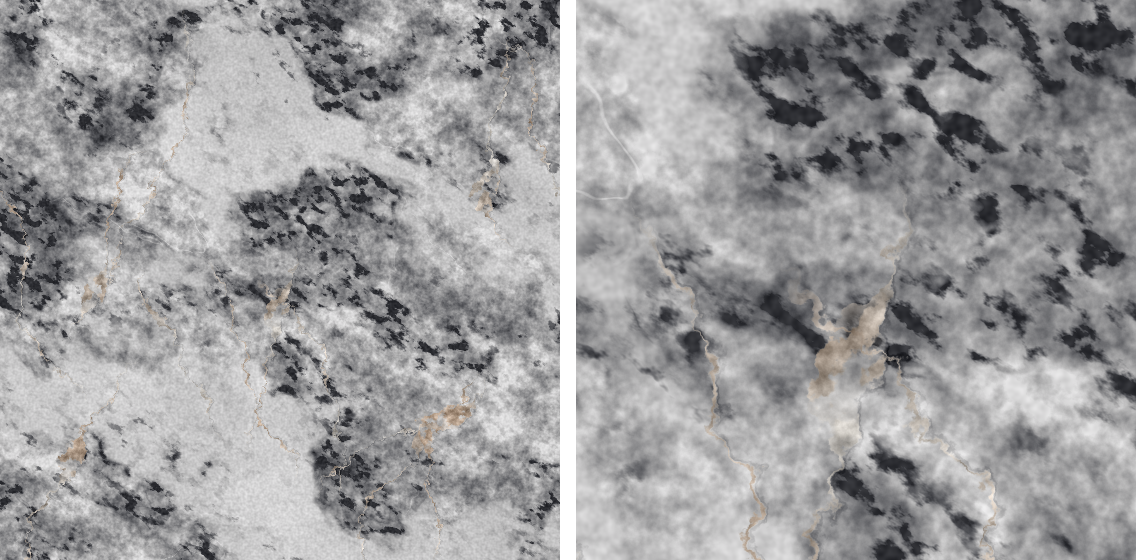
Left: the whole. Right: its middle third, enlarged.
Reproduce this texture procedurally as a WebGL 2 fragment shader.

```glsl
#version 300 es
precision highp float;

uniform vec2 u_resolution;
out vec4 fragColor;

#define CLOUD_SCALE 2.5
#define WARP 0.22
#define STREAK_ANGLE -0.55
#define STREAK_STRETCH 0.6
#define SPECK_SCALE 52.0
#define SPECK_DEPTH 0.52
#define BASE_TONE 0.645
#define POOL_TONE 0.815
#define VEIN_COUNT 13
#define VEIN_WIDTH 0.0034
#define VEIN_WANDER 0.09
#define GRAIN 0.05

float hash(vec2 p) {
    vec3 q = fract(p.xyx * 0.1031);
    q += dot(q, q.yzx + 33.33);
    return fract((q.x + q.y) * q.z);
}

mat2 rotation(float a) {
    float c = cos(a), s = sin(a);
    return mat2(c, -s, s, c);
}

float cornerSlope(vec2 cell, vec2 offset) {
    float a = 6.2832 * hash(cell);
    return dot(vec2(cos(a), sin(a)), offset);
}

// Gradient noise, roughly -1 to 1
float noise(vec2 p) {
    vec2 i = floor(p), f = p - i;
    vec2 u = f * f * f * (f * (f * 6.0 - 15.0) + 10.0);
    vec2 e = vec2(1.0, 0.0);
    float low = mix(cornerSlope(i, f), cornerSlope(i + e, f - e), u.x);
    float high = mix(cornerSlope(i + e.yx, f - e.yx), cornerSlope(i + 1.0, f - 1.0), u.x);
    return 1.4 * mix(low, high, u.y);
}

float fbm(vec2 p) {
    float sum = 0.0, weight = 0.52;
    mat2 turn = 2.03 * rotation(0.6);
    for (int i = 0; i < 5; i++) {
        sum += weight * noise(p);
        p = turn * p + 17.3;
        weight *= 0.54;
    }
    return sum;
}

// Grey body of the stone: clouds, mottling, specks and white pools
float stoneTone(vec2 p) {
    vec2 streak = rotation(STREAK_ANGLE) * p;
    streak.x *= STREAK_STRETCH;
    vec2 flow = streak * 1.25 + WARP * vec2(fbm(p * 3.0 + 4.7), fbm(p * 3.0 + 31.2));

    float torn = fbm(streak * 17.0 + 44.1);
    float pool = smoothstep(0.02, 0.25, fbm(flow * CLOUD_SCALE + 8.4) + 0.22 * torn);
    float shade = smoothstep(-0.15, 0.26, fbm(flow * CLOUD_SCALE * 1.9 + 51.6) + 0.3 * torn);
    float specks = smoothstep(0.0, 0.36, fbm(streak * SPECK_SCALE + 3.1));
    float crease = smoothstep(0.045, 0.0, abs(fbm(flow * 4.0 + 72.9)));
    float hairline = smoothstep(0.014, 0.002, abs(fbm(flow * 2.2 + 37.4)));

    float tone = BASE_TONE + 0.42 * fbm(flow * 6.5 + 22.8) + 0.3 * fbm(streak * 22.0 + 63.5);
    tone += 0.26 * fbm(p * 64.0 + 81.3);
    tone -= shade * (0.13 + SPECK_DEPTH * specks * (0.55 + 0.9 * shade) + 0.1 * crease);
    tone += 0.1 * hairline * smoothstep(-0.1, 0.3, noise(p * 3.0 + 19.6));
    tone = mix(tone, POOL_TONE + 0.06 * noise(p * 5.0), 0.88 * pool);

    // Sparse dark blots left inside the pools
    float blots = smoothstep(0.24, 0.42, fbm(streak * 30.0 + 90.2));
    tone -= 0.36 * blots * smoothstep(0.0, 0.4, noise(p * 4.5 + 12.7));
    return clamp(tone, 0.17, 0.86);
}

// Wandering mineral veins: x coverage, y warmth, z dark rim, w pale halo
vec4 veins(vec2 p) {
    vec4 result = vec4(0.0);
    float ragged = fbm(p * 48.0 + 5.9);
    float holes = smoothstep(-0.1, 0.07, fbm(p * 42.0 + 27.5));
    float soft = max(0.0014, 0.8 / u_resolution.y);
    for (int i = 0; i < VEIN_COUNT; i++) {
        float id = float(i);
        float seed = id * 7.3 + 0.37;
        float spread = hash(vec2(id, 3.0));
        vec2 centre = vec2((id + 0.5) / float(VEIN_COUNT), hash(vec2(id, 11.0)));
        vec2 local = rotation((spread - 0.5) * 1.7) * (p - centre);
        float along = local.y;

        float path = VEIN_WANDER * noise(vec2(along * 3.5, seed));
        path += 0.024 * noise(vec2(along * 13.0, seed + 2.5));
        float off = local.x - path + 0.019 * ragged;

        float reach = mix(0.16, 0.36, hash(vec2(id, 23.0)));
        float fade = 1.0 - smoothstep(0.6, 1.0, abs(along) / reach);
        float swell = smoothstep(0.25, 0.7, noise(vec2(along * 6.0, seed + 4.1)));
        float width = VEIN_WIDTH * fade * (0.5 + 0.8 * noise(p * 21.0 + seed) + 6.0 * swell);

        float cover = 1.0 - smoothstep(width - soft, width + soft, abs(off));
        cover *= fade * mix(1.0, holes, swell);
        float rim = fade * (1.0 - smoothstep(0.0, 0.003, abs(off - width - 0.002)));
        float warmth = clamp(0.35 + 0.5 * swell + 0.9 * noise(p * 8.0 + seed), 0.0, 1.0);

        result.y = mix(result.y, warmth, cover);
        result.x = max(result.x, cover);
        result.z = max(result.z, rim);
        result.w = max(result.w, fade * exp(-abs(off) / 0.012));
    }
    return result;
}

void main() {
    vec2 p = gl_FragCoord.xy / u_resolution.y;
    float tone = stoneTone(p) + GRAIN * (noise(p * 140.0) + noise(p * 233.0 + 9.1));
    vec4 vein = veins(p);

    // Cool shadows, neutral lights
    tone += 0.05 * vein.w - 0.1 * vein.z * (1.0 - vein.x);
    vec3 colour = tone + mix(vec3(-0.004, 0.0, 0.018), vec3(0.002, 0.0, 0.002), smoothstep(0.25, 0.75, tone));

    // Cream to tan filling
    vec3 filling = mix(vec3(0.73, 0.71, 0.68), vec3(0.69, 0.59, 0.50), vein.y);
    filling += 0.5 * fbm(p * 60.0 + 14.6);
    colour = mix(colour, filling, 0.85 * vein.x);
    fragColor = vec4(clamp(colour, 0.0, 1.0), 1.0);
}
```
